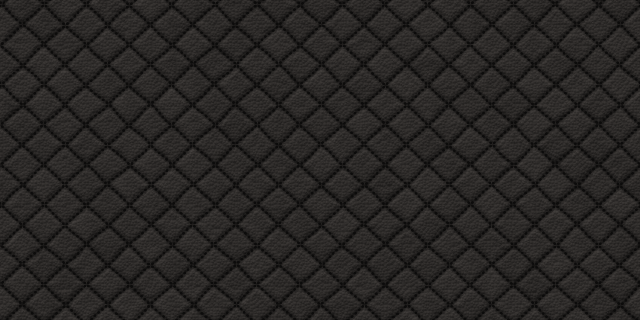
Reproduce this texture procedurally as a Shadertoy shader.

```glsl
// Black quilted leather: diamond pillows, stitched seams and fine pebbled grain.

const vec2 SHEET = vec2(2.0, 1.0);     // sheet size, in canvas heights
const vec2 DIAMONDS = vec2(15.0, 8.0); // repeats across and down

float hash(vec2 p) {
    vec3 h = fract(p.xyx * vec3(0.1031, 0.1030, 0.0973));
    h += dot(h, h.yzx + 33.33);
    return fract((h.x + h.y) * h.z);
}

// Value noise that wraps at the sheet edges
float noise(vec2 q, float scale) {
    vec2 p = q * scale, i = floor(p), f = fract(p), wrap = SHEET * scale;
    f = f * f * (3.0 - 2.0 * f);
    float low = mix(hash(mod(i, wrap)), hash(mod(i + vec2(1, 0), wrap)), f.x);
    float high = mix(hash(mod(i + vec2(0, 1), wrap)), hash(mod(i + 1.0, wrap)), f.x);
    return mix(low, high, f.y);
}

// Distance to the nearest pebble centre, in cells
float pebbles(vec2 q, float scale) {
    vec2 p = q * scale, cell = floor(p);
    float nearest = 2.0;
    for (int y = -1; y <= 1; y++)
    for (int x = -1; x <= 1; x++) {
        vec2 c = cell + vec2(x, y);
        vec2 id = mod(c, SHEET * scale);
        vec2 centre = c + 0.1 + 0.8 * vec2(hash(id), hash(id + 311.0));
        nearest = min(nearest, length(p - centre));
    }
    return nearest;
}

// Diagonal coordinates: seams run along the integers of each axis
vec2 seamCoords(vec2 q) {
    vec2 p = q / SHEET * DIAMONDS - vec2(0.53, 0.38);
    p += 0.05 * (vec2(noise(q, 18.0), noise(q + 0.37, 18.0)) - 0.5);
    return vec2(p.x + p.y, p.x - p.y);
}

// Surface height: padded diamonds, soft creases and grain
float relief(vec2 q) {
    vec2 s = seamCoords(q);
    vec2 rise = smoothstep(0.0, 0.22, abs(s - round(s)));
    return rise.x * rise.y + 0.5 * noise(q, 60.0) - 0.7 * pebbles(q, 105.0);
}

// Row of short oval stitches along one seam
float stitches(float across, float along, float aa) {
    float offset = abs(fract(along * 6.0) - 0.5) / 6.0;
    float d = length(vec2(across, offset * 0.85)) - 0.043;
    return 1.0 - smoothstep(-0.5 * aa, 0.5 * aa, d);
}

void mainImage(out vec4 fragColor, in vec2 fragCoord) {
    vec2 q = fragCoord / iResolution.xy * SHEET;
    vec2 s = seamCoords(q);
    vec2 d = abs(s - round(s));
    float aa = 11.0 / iResolution.y; // one pixel in seam coordinates

    // Each diamond has its own shade, with broad mottling over it
    vec2 id = floor(s);
    float shade = hash(mod(vec2(id.x + id.y, id.x - id.y), 2.0 * DIAMONDS) + 7.0);
    float tone = 0.166 + 0.012 * (shade - 0.5) + 0.02 * (noise(q, 24.0) - 0.5);

    // Light from above
    float slope = relief(q) - relief(q + 0.003 * vec2(-0.3, 0.95));
    tone += 0.15 * slope;

    // Seam shadow and thread
    tone *= mix(0.64, 1.0, smoothstep(0.0, 0.13, min(d.x, d.y)));
    float thread = max(stitches(d.x, s.y, aa), stitches(d.y, s.x, aa));
    tone = mix(tone, 0.04, 0.9 * thread);

    fragColor = vec4(max(tone, 0.03) * vec3(1.06, 1.0, 0.96), 1.0);
}
```
